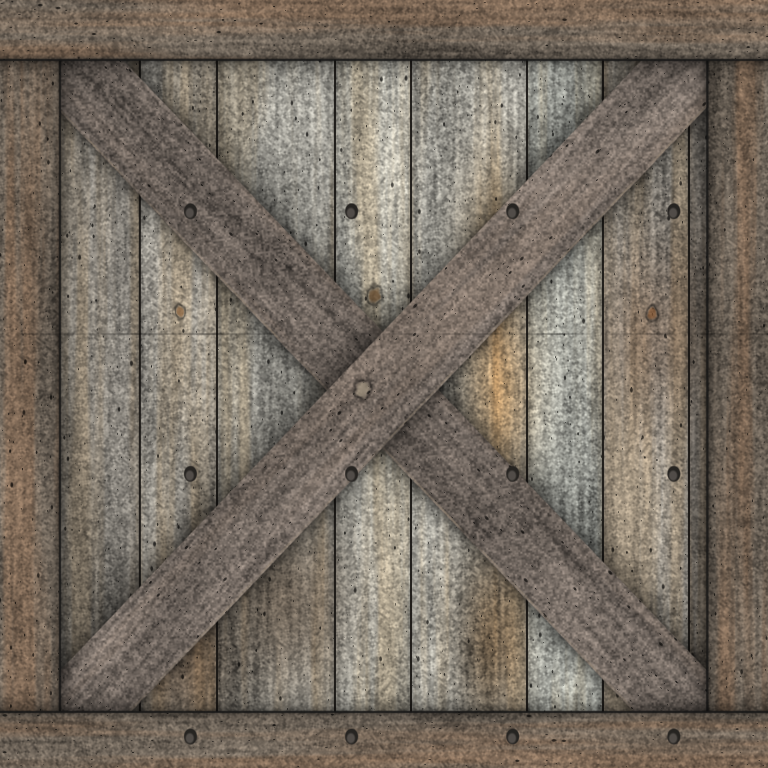
Write a Shadertoy shader that draws this texture.

```glsl
float hash(vec2 p) {
    return fract(sin(dot(mod(p, 251.0), vec2(12.9898, 78.233))) * 43758.55);
}

float noise(vec2 p) {
    vec2 i = floor(p), f = fract(p);
    f = f * f * (3.0 - 2.0 * f);
    return mix(mix(hash(i), hash(i + vec2(1, 0)), f.x),
               mix(hash(i + vec2(0, 1)), hash(i + vec2(1, 1)), f.x), f.y);
}

float fbm(vec2 p) {
    float sum = 0.0, amp = 0.5;
    for (int i = 0; i < 4; i++, amp *= 0.5) {
        sum += amp * noise(p);
        p = p * 2.03 + 7.3;
    }
    return sum;
}

// Soft elliptical stain, as a colour multiplier
vec3 stain(vec2 p, vec2 center, vec2 radius, vec3 tint) {
    vec2 q = (p - center) / radius;
    return mix(vec3(1.0), tint, exp(-dot(q, q)));
}

// Small dark holes, stretched along the grain (y)
float pits(vec2 p, float cells, float density) {
    vec2 q = p * vec2(cells, cells * 0.7), id = floor(q);
    vec2 offset = vec2(hash(id + 3.1), hash(id + 8.7)) * 0.6 + 0.2;
    float size = mix(0.05, 0.17, hash(id + 5.3));
    float d = length((q - id - offset) * vec2(1.0, 0.8));
    return smoothstep(size, size * 0.3, d) * step(hash(id), density);
}

// Weathered board with its grain along y
vec3 wood(vec2 p, vec3 base, vec3 dark, float seed) {
    vec2 q = p + seed * vec2(0.37, 0.23);
    float streak = fbm(q * vec2(42.0, 1.7)) - 0.47;
    float fiber = noise(q * vec2(240.0, 11.0)) - 0.5;
    vec2 turned = mat2(0.8, 0.6, -0.6, 0.8) * q;
    float grit = noise(turned * 390.0) + 0.8 * noise(turned.yx * 210.0) - 0.9;
    float cloud = fbm(q * vec2(12.0, 6.0)) - 0.47;
    vec3 col = mix(base, dark, smoothstep(-0.1, 0.2, streak));
    col *= 1.0 + 0.5 * streak + 0.25 * fiber + 0.4 * grit + 0.5 * cloud;
    return col * (1.0 - 0.65 * pits(q, 60.0, 0.13)) * (1.0 - 0.5 * pits(q + 0.37, 125.0, 0.2));
}

// Upright planks parted by dark seams
vec3 planks(vec2 p, float px) {
    float seams[7] = float[7](0.182, 0.2826, 0.4362, 0.5352, 0.6862, 0.785, 0.897);
    float upper[8] = float[8](0.58, 0.65, 0.63, 0.71, 0.69, 0.67, 0.60, 0.50);
    float lower[8] = float[8](0.53, 0.62, 0.60, 0.67, 0.68, 0.69, 0.63, 0.49);
    float warmth[8] = float[8](0.8, 0.7, 0.5, 0.4, 0.5, 0.15, 0.8, 1.0);
    int id = 0;
    float gap = 1.0;
    for (int i = 0; i < 7; i++) {
        if (p.x > seams[i]) id = i + 1;
        gap = min(gap, abs(p.x - seams[i]));
    }
    vec3 base = mix(vec3(0.98, 1.0, 0.96), vec3(1.0, 0.955, 0.895), warmth[id]);
    base *= mix(lower[id], upper[id], smoothstep(0.2, 0.8, p.y));
    vec3 col = wood(p, base, base * vec3(0.92, 0.87, 0.80), float(id) + 1.0);
    col *= stain(p, vec2(0.65, 0.49), vec2(0.045, 0.12), vec3(1.08, 0.93, 0.75));
    col *= stain(p, vec2(0.64, 0.68), vec2(0.04, 0.12), vec3(0.96, 0.88, 0.78));
    col *= stain(p, vec2(0.64, 0.17), vec2(0.04, 0.12), vec3(0.81, 0.70, 0.58));
    col *= stain(p, vec2(0.37, 0.22), vec2(0.09, 0.13), vec3(0.73, 0.67, 0.62));
    col *= stain(p, vec2(0.85, 0.57), vec2(0.06, 0.12), vec3(0.87, 0.80, 0.75));
    col *= stain(p, vec2(0.24, 0.13), vec2(0.06, 0.10), vec3(0.83, 0.75, 0.68));
    col *= 1.0 - 0.16 * exp(-gap / 0.008);
    return mix(col, vec3(0.09, 0.08, 0.07), 0.9 * smoothstep(0.0007 + px, 0.0007, gap));
}

// Local frame: x points to the lower edge, y runs along the brace
vec2 braceSpace(vec2 p, vec2 origin, vec2 dir) {
    vec2 n = normalize(dir), d = p - origin;
    return vec2(dot(d, vec2(n.y, -n.x)), dot(d, n));
}

vec3 addBrace(vec3 under, vec2 q, float halfWidth, float seed, float px) {
    float d = abs(q.x) - halfWidth;
    under *= 1.0 - 0.48 * exp(-max(d, 0.0) / (q.x < 0.0 ? 0.021 : 0.013));
    vec3 col = wood(q, vec3(0.47, 0.43, 0.40), vec3(0.435, 0.39, 0.355), seed);
    float rim = smoothstep(0.0022, 0.0, abs(q.x - halfWidth + 0.002));
    col = mix(col, vec3(0.59, 0.53, 0.45), 0.6 * rim * noise(q * 50.0));
    return mix(under, col, smoothstep(px, -px, d));
}

// Frame board covering the area where edge is positive
vec3 addFrame(vec3 under, vec2 grain, float edge, float seed, float px) {
    under *= 1.0 - 0.5 * exp(min(edge, 0.0) / 0.012);
    vec3 col = wood(grain, vec3(0.45, 0.41, 0.365), vec3(0.435, 0.36, 0.295), seed);
    col *= 1.0 - 0.4 * exp(-max(edge, 0.0) / 0.008);
    col = mix(under, col, smoothstep(-px, px, edge));
    return mix(col, vec3(0.08), 0.75 * smoothstep(0.0012 + px, 0.0005, abs(edge)));
}

vec3 addKnot(vec3 col, vec2 p, vec2 center, vec3 tint, float size) {
    float d = length((p - center) * vec2(1.2, 0.85)) / size + 0.5 * noise(p * 160.0) - 0.25;
    col *= 1.0 - 0.4 * exp(-pow((d - 1.1) * 4.0, 2.0));
    return mix(col, tint, 0.7 * smoothstep(1.05, 0.5, d));
}

vec3 addNail(vec3 col, vec2 p, vec2 center, float px) {
    vec2 q = (p - center) * vec2(1.1, 0.9);
    col = mix(col, vec3(0.15, 0.14, 0.13), smoothstep(0.0092 + px, 0.008, length(q)));
    float head = smoothstep(0.0075, 0.004, length(q + vec2(0.001, 0.002)));
    return mix(col, vec3(0.36, 0.34, 0.32), head * 0.8);
}

void mainImage(out vec4 fragColor, in vec2 fragCoord) {
    vec2 p = fragCoord / iResolution.xy;
    float px = 1.0 / iResolution.y;
    vec3 col = planks(p, px);
    col = addKnot(col, p, vec2(0.488, 0.616), vec3(0.46, 0.32, 0.18), 0.010);
    col = addKnot(col, p, vec2(0.849, 0.592), vec3(0.52, 0.34, 0.20), 0.008);
    col = addKnot(col, p, vec2(0.235, 0.594), vec3(0.56, 0.40, 0.25), 0.007);
    col = addBrace(col, braceSpace(p, vec2(0.2826, 0.717), vec2(1.0, -1.045)), 0.053, 13.0, px);
    col = addBrace(col, braceSpace(p, vec2(0.436, 0.427), vec2(1.0, 1.05)), 0.052, 17.0, px);
    col = addKnot(col, p, vec2(0.472, 0.493), vec3(0.63, 0.58, 0.50), 0.011);
    col = addFrame(col, p, max(0.078 - p.x, p.x - 0.921), 23.0, px);
    col = addFrame(col, p.yx, max(0.073 - p.y, p.y - 0.922), 31.0, px);
    // Hairline crack and nail grid
    col *= 1.0 - 0.4 * smoothstep(0.0012 + px, 0.0, abs(p.y - 0.565)) * noise(p.xx * 18.0);
    for (int i = 0; i < 12; i++)
        col = addNail(col, p, vec2(0.248, 0.725) + vec2(0.2098, -0.342) * vec2(i % 4, i / 4), px);
    fragColor = vec4(clamp(col, 0.0, 1.0), 1.0);
}
```
